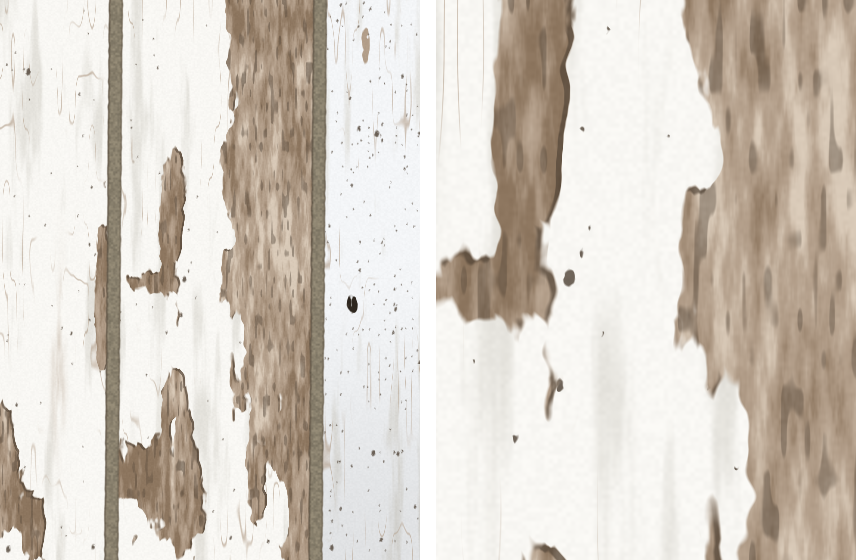
Left: the whole. Right: its middle third, enlarged.
Reproduce this texture procedurally as a Shadertoy shader.

```glsl
const float PLANK_PITCH = 0.3645;
const float FIRST_JOINT = 0.1986;
const float JOINT_SLANT = 0.0085;
const float JOINT_HALF = 0.0125;
const float PEEL_SOFTNESS = 0.035;
const float PEEL_ROUGHNESS = 1.0;
const vec2 SHADOW_OFFSET = vec2(0.0035, 0.003);
const vec3 PAINT_WARM = vec3(0.975, 0.97, 0.955);
const vec3 PAINT_COOL = vec3(0.955, 0.962, 0.97);
const vec3 PAINT_GREY = vec3(0.85, 0.84, 0.81);
const vec3 WOOD_PALE = vec3(0.85, 0.79, 0.72);
const vec3 WOOD_MID = vec3(0.70, 0.62, 0.54);
const vec3 WOOD_BROWN = vec3(0.55, 0.46, 0.37);
const vec3 WOOD_DARK = vec3(0.30, 0.25, 0.20);
const vec3 JOINT_COLOR = vec3(0.54, 0.505, 0.43);

float hash(vec2 p) {
    vec3 q = fract(p.xyx * vec3(0.1031, 0.1030, 0.0973));
    q += dot(q, q.yzx + 33.33);
    return fract((q.x + q.y) * q.z);
}

// Value noise; a higher sharpness gives blockier cells
float noise(vec2 p, float sharpness) {
    vec2 i = floor(p), f = fract(p);
    f = smoothstep(vec2(sharpness), vec2(1.0 - sharpness), f);
    return mix(mix(hash(i), hash(i + vec2(1, 0)), f.x),
               mix(hash(i + vec2(0, 1)), hash(i + vec2(1, 1)), f.x), f.y);
}

float fbm(vec2 p, float sharpness) {
    float sum = 0.0, amp = 0.5;
    for (int k = 0; k < 4; k++) {
        sum += amp * noise(p, sharpness);
        p = p * 2.03 + 17.3;
        amp *= 0.5;
    }
    return sum / 0.9375;
}

float blob(vec2 p, vec2 center, vec2 size) {
    vec2 d = (p - center) / size;
    return exp(-dot(d, d));
}

// Positive where the paint has come off
float wear(vec2 p, float plank) {
    float w = -0.5;
    if (plank < 0.5) {
        w += 1.1 * blob(p, vec2(0.0, 0.17), vec2(0.035, 0.14));
        w += 1.0 * blob(p, vec2(0.065, 0.05), vec2(0.025, 0.09));
        w += 0.95 * blob(p, vec2(0.185, 0.45), vec2(0.018, 0.17));
    } else if (plank < 1.5) {
        w += 1.55 * blob(p, vec2(0.505, 0.70), vec2(0.115, 0.46));
        w += 0.95 * blob(p, vec2(0.31, 0.60), vec2(0.036, 0.14));
        w += 0.85 * blob(p, vec2(0.24, 0.50), vec2(0.055, 0.035));
        w += 0.95 * blob(p, vec2(0.325, 0.12), vec2(0.04, 0.22));
        w += 0.85 * blob(p, vec2(0.24, 0.16), vec2(0.05, 0.08));
        w += 0.95 * blob(p, vec2(0.54, 0.10), vec2(0.028, 0.25));
        w -= 1.0 * blob(p, vec2(0.365, 0.55), vec2(0.036, 0.09));
        w -= 0.8 * blob(p, vec2(0.375, 0.82), vec2(0.030, 0.13));
    } else {
        w -= 0.4;
    }
    vec2 warp = vec2(noise(p * 70.0, 0.0), noise(p * 60.0 + 9.0, 0.0)) - 0.5;
    vec2 q = p + 0.008 * warp;
    w += PEEL_ROUGHNESS * (fbm(q * vec2(26.0, 10.0), 0.18) - 0.5);
    return w + 0.22 * (noise(q * vec2(75.0, 28.0), 0.25) - 0.5);
}

float bareMask(vec2 p, float plank) {
    return smoothstep(-PEEL_SOFTNESS, PEEL_SOFTNESS, wear(p, plank));
}

vec3 woodColor(vec2 p) {
    float broad = fbm(p * vec2(28.0, 7.0) + 5.0, 0.0);
    float grain = fbm(p * vec2(120.0, 24.0), 0.0);
    float bleach = blob(p, vec2(0.49, 0.53), vec2(0.085, 0.25));
    float tone = 0.9 * (broad - 0.5) + 1.1 * (grain - 0.5) + 0.38 + 0.4 * bleach;
    vec3 col = mix(WOOD_BROWN, WOOD_MID, smoothstep(0.1, 0.55, tone));
    col = mix(col, WOOD_PALE, smoothstep(0.5, 0.95, tone));
    float slit = smoothstep(0.68, 0.84, noise(p * vec2(210.0, 42.0), 0.0));
    return mix(col, WOOD_DARK, slit * (0.25 + 0.3 * broad));
}

// Scattered dark flecks in three sizes
float flecks(vec2 p, float density) {
    float mask = 0.0, px = 1.0 / iResolution.y;
    for (int k = 0; k < 3; k++) {
        vec2 grid = vec2(26.0, 19.0) * exp2(float(k)), id = floor(p * grid);
        float seed = hash(id + 71.0 * float(k));
        vec2 jitter = 0.3 + 0.4 * vec2(hash(id + 13.7), hash(id + 41.3));
        vec2 d = (p - (id + jitter) / grid) * vec2(1.0, 0.65);
        d += 0.002 * (noise(p * 350.0, 0.0) - 0.5);
        float radius = 0.0038 * exp2(-float(k)) * (0.4 + 0.6 * hash(id + 5.1));
        mask = max(mask, step(seed, density) * smoothstep(px, -px, length(d) - radius));
    }
    return mask;
}

vec3 paintColor(vec2 p, float plank) {
    float cool = step(1.5, plank);
    vec3 col = mix(PAINT_WARM, PAINT_COOL, cool);
    float streak = fbm(p * vec2(45.0, 5.0) + 3.0, 0.0);
    col = mix(col, PAINT_GREY, 0.65 * smoothstep(0.53, 0.8, streak));
    col *= 1.0 - 0.08 * cool * smoothstep(0.55, 0.0, p.y);
    float ridge = abs(noise(p * vec2(85.0, 11.0), 0.0) - 0.5);
    float crackZone = smoothstep(0.48, 0.7, fbm(p * vec2(12.0, 6.0) + 31.0, 0.0));
    col = mix(col, WOOD_MID, 0.6 * crackZone * smoothstep(0.045, 0.0, ridge));
    // Brown seepage on the left, chipped knots on the right
    float seep = blob(p, vec2(0.105, 0.37), vec2(0.012, 0.13));
    col = mix(col, WOOD_MID, 0.75 * seep * smoothstep(0.3, 0.65, streak));
    float rough = 0.55 + 0.9 * noise(p * vec2(180.0, 90.0), 0.0);
    float chip = blob(p, vec2(0.653, 0.92), vec2(0.008, 0.035));
    float knot = blob(p, vec2(0.629, 0.457), vec2(0.012, 0.018));
    col = mix(col, WOOD_MID, smoothstep(0.4, 0.6, chip * rough));
    col = mix(col, WOOD_DARK * 0.6, smoothstep(0.45, 0.65, knot * rough));
    float cluster = noise(p * vec2(11.0, 7.0) + 2.0, 0.0);
    float density = mix(0.02, 0.05 + 0.22 * cluster, cool);
    return mix(col, WOOD_DARK, 0.8 * flecks(p, density));
}

void mainImage(out vec4 fragColor, in vec2 fragCoord) {
    vec2 p = fragCoord / iResolution.y;
    float across = (p.x - FIRST_JOINT - JOINT_SLANT * p.y) / PLANK_PITCH;
    float plank = floor(across) + 1.0;
    float side = (across - floor(across + 0.5)) * PLANK_PITCH;

    // Paint over wood, with a shadow under the raised paint edge
    float bare = bareMask(p, plank);
    float shadow = bare * (1.0 - bareMask(p + SHADOW_OFFSET, plank));
    vec3 wood = mix(woodColor(p), WOOD_DARK, 0.65 * shadow);
    vec3 col = mix(paintColor(p, plank), wood, bare);

    // Recessed joint with darker rims
    float ragged = 0.0015 * (noise(p * vec2(40.0, 110.0), 0.0) - 0.5);
    float edge = abs(side) - JOINT_HALF + ragged;
    float px = 1.0 / iResolution.y;
    float rim = smoothstep(-0.005, 0.0, edge) * (side < 0.0 ? 0.65 : 0.4);
    vec3 joint = JOINT_COLOR * (0.9 + 0.2 * noise(p * 260.0, 0.0));
    joint = mix(joint, WOOD_DARK, rim);
    col = mix(col, joint, smoothstep(px, -px, edge));

    col += 0.025 * (noise(p * 380.0, 0.0) - 0.5);
    fragColor = vec4(clamp(col, 0.0, 1.0), 1.0);
}
```
